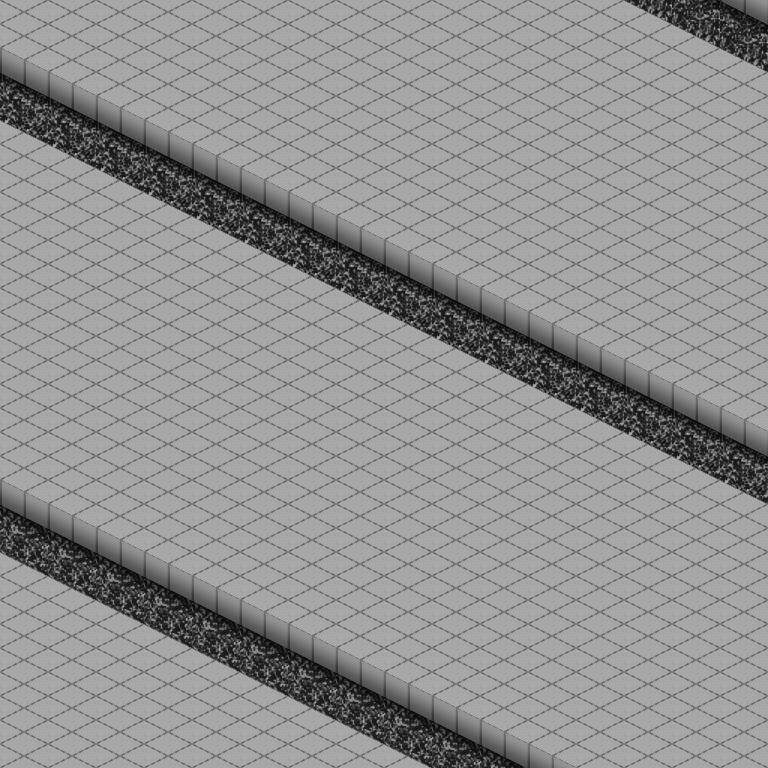
Give the GLSL for this texture, as a WebGL 1 fragment shader.

```glsl
precision highp float;
// Isometric grey paving with three-tile-wide sunken gravel strips running
// down to the right. A 2:1 diamond lattice gives the joints; each strip has
// a shaded, jointed retaining wall above dark speckled gravel.

uniform vec2 u_resolution;

float hash(vec2 p) {
  vec3 q = fract(p.xyx * 0.1031);
  q += dot(q, q.yzx + 33.33);
  return fract((q.x + q.y) * q.z);
}

float noise(vec2 p) {
  vec2 i = floor(p), f = fract(p);
  return mix(mix(hash(i), hash(i + vec2(1.0, 0.0)), f.x),
             mix(hash(i + vec2(0.0, 1.0)), hash(i + vec2(1.0, 1.0)), f.x), f.y);
}

// Distance to the nearest multiple of a period
float lineDistance(float x, float period) {
  return abs(mod(x + 0.5 * period, period) - 0.5 * period);
}

// Paving with fine grain, broken joint lines and darker crossings
float paving(vec2 p) {
  float falling = 1.0 - smoothstep(0.3, 0.9, lineDistance(p.y - 0.5 * p.x, 16.0));
  float rising = 1.0 - smoothstep(0.3, 0.9, lineDistance(p.y + 0.5 * p.x, 16.0));
  float grain = 0.65 + 0.035 * (noise(mod(p, vec2(32.0, 16.0)) - 0.5) - 0.4);
  float dash = 0.47 + 0.08 * cos(1.5708 * p.x);
  return mix(grain, dash, max(falling, rising)) - 0.08 * falling * rising;
}

// Wall face darkening downward, with upright joints between blocks
float wall(vec2 p, float depth) {
  float face = mix(0.58, 0.32, smoothstep(0.0, 17.0, depth));
  float joint = 1.0 - smoothstep(0.4, 1.1, lineDistance(p.x - 0.5, 16.0));
  return face - 0.14 * joint;
}

// Speckled gravel repeating along the strip, shaded beneath the wall
float gravel(vec2 p, float depth) {
  vec2 local = p - floor(p.x / 32.0) * vec2(32.0, 16.0);
  float speckle = mix(noise(local - 0.5), noise(local * 0.6 + 7.0), 0.4);
  speckle = smoothstep(0.15, 0.9, speckle);
  float shade = mix(0.3, 1.0, smoothstep(-1.0, 11.0, depth));
  return (0.1 + 0.55 * speckle * speckle) * shade;
}

void main() {
  // The canvas spans 32 by 32 half tiles, each 16 units wide; y runs down
  vec2 p = gl_FragCoord.xy / u_resolution * 512.0;
  p.y = 512.0 - p.y;
  float soft = 0.5 * max(512.0 / u_resolution.y, 0.5);

  // Vertical position within one strip period
  float s = mod(p.y - 0.5 * p.x, 288.0);
  float notch = 1.0 - smoothstep(0.4, 1.1, lineDistance(p.x - 0.5, 16.0));

  float ground = paving(p);
  float inWall = smoothstep(-soft, soft, s - 32.0 + notch);
  float inGravel = smoothstep(-soft, soft, s - 48.5);
  float inStrip = inWall * (1.0 - smoothstep(-soft, soft, s - 80.0));
  float strip = mix(wall(p, s - 32.0), gravel(p, s - 48.5), inGravel);

  gl_FragColor = vec4(vec3(mix(ground, strip, inStrip)), 1.0);
}
```
